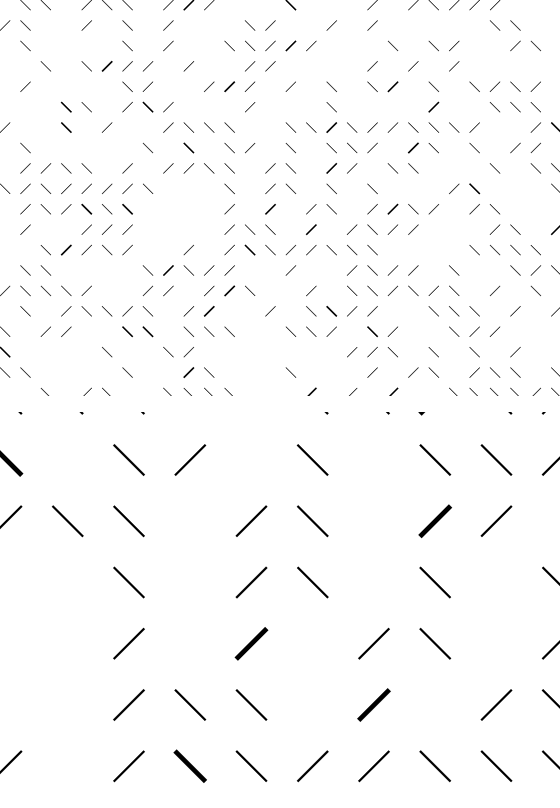
Top, the full canvas; bottom, a detail of the centre.
A WebGL 1 fragment shader for this pattern:

```glsl
precision highp float;
// Sparse grid of short black diagonal dashes, randomly leaning, some heavier, on white.

uniform vec2 u_resolution;

#define COLUMNS 27.43
#define DASH_CENTER 0.25
#define DASH_LENGTH 0.707
#define THIN_WIDTH 0.036
#define BOLD_WIDTH 0.078
#define FILL_CHANCE 0.54
#define BOLD_CHANCE 0.11
#define RISING_CHANCE 0.5
#define SEED 3.7
#define PAPER vec3(1.0)
#define INK vec3(0.0)

// Repeatable random value from 0 to 1 for each cell and channel.
float cellRandom(vec2 cell, float channel) {
  vec3 q = fract(vec3(cell, channel + SEED) * vec3(0.1031, 0.1030, 0.0973));
  q += dot(q, q.yzx + 33.33);
  return fract((q.x + q.y) * q.z);
}

// Box-filtered coverage of a band, keeping its weight when thinner than a pixel.
float bandCoverage(float offset, float width, float pixel) {
  float overlap = 0.5 * (width + pixel) - abs(offset);
  return clamp(overlap / pixel, 0.0, min(1.0, width / pixel));
}

void main() {
  // Cell units, counted from the upper left corner.
  float pixel = COLUMNS / u_resolution.x;
  vec2 position = vec2(gl_FragCoord.x, u_resolution.y - gl_FragCoord.y) * pixel;
  vec2 shifted = position + 0.5 - DASH_CENTER;
  vec2 cell = floor(shifted);
  vec2 local = fract(shifted) - 0.5;

  // Random presence, lean and weight of the dash.
  float present = step(cellRandom(cell, 1.0), FILL_CHANCE);
  float lean = cellRandom(cell, 5.0) < RISING_CHANCE ? -1.0 : 1.0;
  float width = cellRandom(cell, 9.0) < BOLD_CHANCE ? BOLD_WIDTH : THIN_WIDTH;

  // Butt-ended diagonal stroke.
  vec2 along = normalize(vec2(1.0, lean));
  vec2 across = vec2(-along.y, along.x);
  float stroke = bandCoverage(dot(local, across), width, pixel)
               * bandCoverage(dot(local, along), DASH_LENGTH, pixel);

  gl_FragColor = vec4(mix(PAPER, INK, present * stroke), 1.0);
}
```
